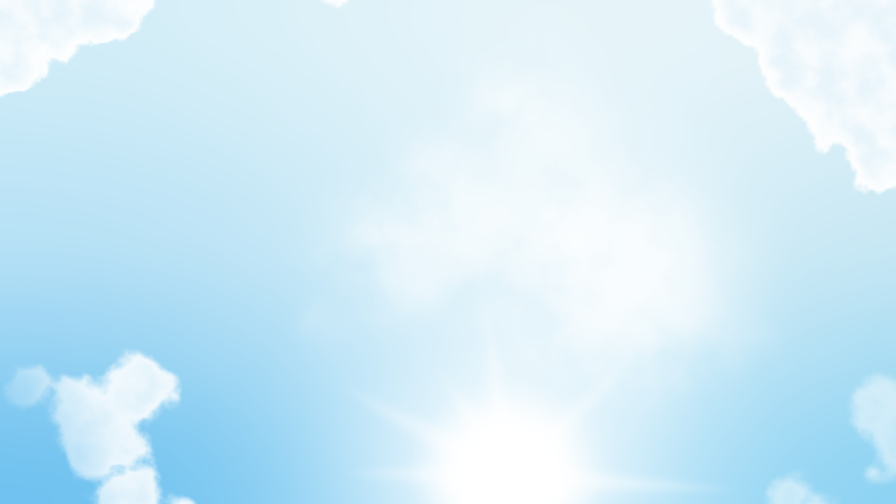
Write a Shadertoy shader that draws this texture.

```glsl
// Bright summer sky: a pale blue gradient with a low sun, tapered rays and haze.
// Billowy clouds in the corners are smooth unions of discs whose rims are
// displaced by gradient noise; the thin central cloud is a sum of soft puffs.

const vec3 WHITE = vec3(1.0);
const vec2 SUN = vec2(1.01, 0.055);

vec2 hashGradient(vec2 cell) {
    vec3 h = fract(vec3(cell.xyx) * vec3(0.1031, 0.1030, 0.0973));
    h += dot(h, h.yzx + 33.33);
    return fract((h.xx + h.yz) * h.zy) * 2.0 - 1.0;
}

float gradientNoise(vec2 p) {
    vec2 i = floor(p), f = fract(p);
    vec2 u = f * f * f * (f * (f * 6.0 - 15.0) + 10.0);
    vec2 e = vec2(1.0, 0.0);
    float a = dot(hashGradient(i), f);
    float b = dot(hashGradient(i + e.xy), f - e.xy);
    float c = dot(hashGradient(i + e.yx), f - e.yx);
    float d = dot(hashGradient(i + e.xx), f - e.xx);
    return mix(mix(a, b, u.x), mix(c, d, u.x), u.y);
}

float fbm(vec2 p) {
    float sum = 0.0, amplitude = 0.6;
    for (int i = 0; i < 5; i++) {
        sum += amplitude * gradientNoise(p);
        p = mat2(1.6, 1.2, -1.2, 1.6) * p + 7.3;
        amplitude *= 0.5;
    }
    return sum;
}

float smoothMin(float a, float b, float k) {
    float h = max(k - abs(a - b), 0.0) / k;
    return min(a, b) - h * h * k * 0.25;
}

// Distance to a union of discs, each lobe being (centre, radius).
float lobeDistance(vec2 p, vec3 lobes[6]) {
    float d = 10.0;
    for (int i = 0; i < 6; i++)
        d = smoothMin(d, length(p - lobes[i].xy) - lobes[i].z, 0.02);
    return d;
}

// Lay a cloud over the sky: bright rim, slightly shaded folds inside.
vec3 addCloud(vec3 sky, float d, float detail, float softness, float opacity) {
    float edge = d + 0.055 * detail;
    float cover = smoothstep(softness, -softness, edge);
    float fold = smoothstep(-0.3, 0.35, detail);
    float depth = smoothstep(0.0, -0.05, edge);
    vec3 shade = mix(vec3(0.91, 0.96, 0.985), vec3(0.98, 0.99, 0.995), fold);
    return mix(sky, mix(WHITE, shade, depth), cover * opacity);
}

// Vertical three-stop gradients on each side, blended across.
vec3 skyGradient(vec2 p) {
    float low = smoothstep(0.0, 0.55, p.y);
    float high = smoothstep(0.35, 1.0, p.y);
    vec3 left = mix(vec3(0.44, 0.76, 0.94), vec3(0.69, 0.87, 0.96), low);
    vec3 right = mix(vec3(0.54, 0.82, 0.95), vec3(0.74, 0.89, 0.95), low);
    left = mix(left, vec3(0.82, 0.93, 0.97), high);
    right = mix(right, vec3(0.89, 0.95, 0.97), high);
    vec3 sky = mix(left, right, smoothstep(0.0, 1.3, p.x));
    vec2 q = (p - vec2(1.08, 0.55)) / vec2(0.52, 0.6);
    return mix(sky, vec3(0.94, 0.98, 0.995), 0.5 * exp(-dot(q, q)));
}

// Soft translucent puffs, broken up by noise.
float wispDensity(vec2 p, float detail) {
    const vec3 puffs[8] = vec3[8](
        vec3(1.06, 0.77, 0.10), vec3(1.16, 0.51, 0.17),
        vec3(0.89, 0.58, 0.11), vec3(0.77, 0.49, 0.09),
        vec3(0.64, 0.36, 0.05), vec3(1.27, 0.44, 0.15),
        vec3(1.44, 0.32, 0.05), vec3(1.52, 0.33, 0.04));
    float sum = 0.0;
    for (int i = 0; i < 8; i++) {
        vec2 q = (p - puffs[i].xy) / puffs[i].z;
        sum += exp(-dot(q, q)) * smoothstep(0.02, 0.16, puffs[i].z);
    }
    return 1.0 - exp(-1.6 * sum * clamp(1.0 + 1.7 * detail, 0.2, 2.0));
}

// A tapered streak leaving the origin; shape is (angle, reach, width).
float ray(vec2 q, vec3 shape) {
    vec2 dir = vec2(cos(shape.x), sin(shape.x));
    float along = dot(q, dir);
    float fade = clamp(1.0 - along / shape.y, 0.0, 1.0);
    float across = dot(q, vec2(-dir.y, dir.x)) / (shape.z * (0.3 + fade));
    return exp(-across * across) * fade * smoothstep(0.0, 0.08, along);
}

// Sun disc, wide glow and rays as one amount of white.
float sunlight(vec2 q) {
    const vec3 rays[6] = vec3[6](
        vec3(1.71, 0.36, 0.022), vec3(2.65, 0.39, 0.026),
        vec3(0.76, 0.35, 0.026), vec3(-0.06, 0.46, 0.022),
        vec3(3.12, 0.33, 0.025), vec3(2.15, 0.26, 0.025));
    float r = length(q);
    float dark = (1.0 - 0.85 * exp(-r * r / 0.11)) * smoothstep(0.08, 0.21, r);
    for (int i = 0; i < 6; i++) dark *= 1.0 - 0.75 * ray(q, rays[i]);
    return 1.0 - dark;
}

void mainImage(out vec4 fragColor, in vec2 fragCoord) {
    vec2 p = fragCoord / iResolution.y;
    float broad = fbm(p * 6.0 + 3.0);
    float fine = fbm(p * 15.0);
    vec2 warp = 0.08 * vec2(broad, fbm(p * 6.0 + 19.0));

    vec3 color = skyGradient(p + 0.3 * warp);
    color = mix(color, WHITE, 0.88 * wispDensity(p + warp, broad + 0.4 * fine));
    color = mix(color, WHITE, sunlight(p - SUN));

    // Corner clouds
    float topLeft = lobeDistance(p, vec3[6](
        vec3(0.0, 0.91, 0.095), vec3(0.11, 0.935, 0.06), vec3(0.21, 0.98, 0.07),
        vec3(0.07, 1.02, 0.11), vec3(0.26, 1.02, 0.04), vec3(0.66, 1.01, 0.022)));
    float topRight = lobeDistance(p, vec3[6](
        vec3(1.505, 1.0, 0.095), vec3(1.586, 0.896, 0.092), vec3(1.667, 0.803, 0.09),
        vec3(1.75, 0.687, 0.068), vec3(1.794, 0.861, 0.19), vec3(1.667, 1.0, 0.15)));
    float lowLeft = lobeDistance(p, vec3[6](
        vec3(0.273, 0.225, 0.068), vec3(0.162, 0.19, 0.06), vec3(0.055, 0.235, 0.04),
        vec3(0.2, 0.13, 0.08), vec3(0.25, 0.02, 0.06), vec3(0.36, -0.02, 0.03)));
    float lowRight = lobeDistance(p, vec3[6](
        vec3(1.755, 0.19, 0.055), vec3(1.8, 0.14, 0.075), vec3(1.733, 0.063, 0.012),
        vec3(1.58, 0.02, 0.028), vec3(1.56, 0.0, 0.03), vec3(1.62, -0.01, 0.03)));
    float leftFade = mix(0.2, 0.88, smoothstep(0.02, 0.23, p.x + 0.3 * (p.y - 0.15)));
    color = addCloud(color, topLeft, fine, 0.007, 0.95);
    color = addCloud(color, topRight, fine, 0.007, 0.95);
    color = addCloud(color, lowLeft, fine, 0.014, leftFade);
    color = addCloud(color, lowRight, fine, 0.022, 0.55);
    fragColor = vec4(color, 1.0);
}
```
